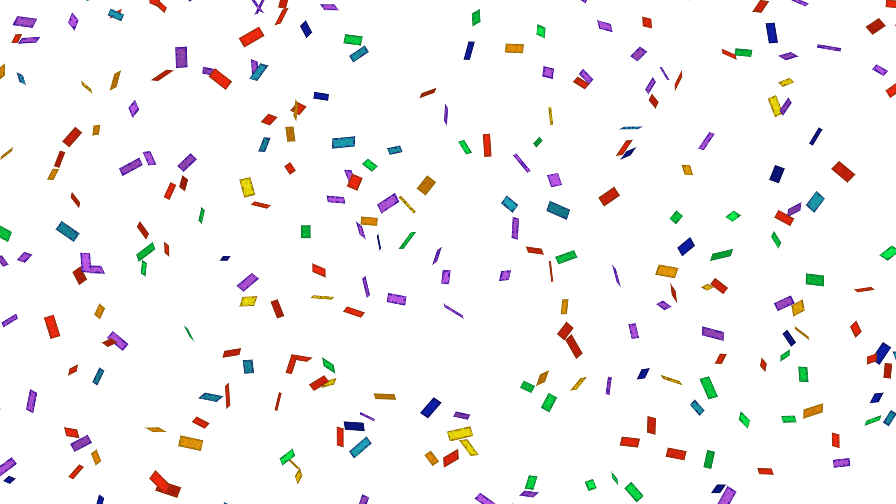
This pattern is drawn by a Shadertoy shader. Its source:

```glsl
// Confetti: small tumbling paper strips scattered over a white ground.
// Several jittered grids overlap to give an even random spread; each strip is
// a rectangle foreshortened along a random direction, with a darker rim.

const float CELL = 0.15;                   // grid spacing, in canvas heights
const int LAYERS = 4;                      // overlapping grids
const float DENSITY = 0.78;                // chance that a cell holds a strip
const vec2 HALF_SIZE = vec2(0.024, 0.0116); // largest strip, half extents
const float MIN_SCALE = 0.62;
const float MIN_TILT = 0.2;                // strongest foreshortening
const float MIN_SHADE = 0.62;
const float RIM_WIDTH = 0.0045;
const float GRAIN_ROWS = 288.0;            // speckle rows per canvas height
const float TAU = 6.2831853;

const vec3 GROUND = vec3(1.0);
const vec3 YELLOW = vec3(0.90, 0.84, 0.04);
const int HUES = 6;
const int GOLD = 2;
// Red, violet, gold, green, teal, navy
const vec3 BODY[HUES] = vec3[HUES](
    vec3(0.95, 0.16, 0.06), vec3(0.74, 0.35, 0.90), vec3(0.97, 0.58, 0.04),
    vec3(0.04, 0.95, 0.30), vec3(0.12, 0.66, 0.74), vec3(0.06, 0.12, 0.66));
const vec3 RIM[HUES] = vec3[HUES](
    vec3(0.55, 0.18, 0.03), vec3(0.26, 0.08, 0.62), vec3(0.58, 0.42, 0.02),
    vec3(0.06, 0.48, 0.20), vec3(0.10, 0.20, 0.44), vec3(0.04, 0.05, 0.34));
const float SHARE[HUES] = float[HUES](0.29, 0.27, 0.16, 0.12, 0.10, 0.06);

// Integer hash: three random values in 0..1 per lattice point
vec3 hash3(ivec3 p) {
    uvec3 v = uvec3(p) * 1664525u + 1013904223u;
    v.x += v.y * v.z; v.y += v.z * v.x; v.z += v.x * v.y;
    v ^= v >> 16u;
    v.x += v.y * v.z; v.y += v.z * v.x; v.z += v.x * v.y;
    return vec3(v >> 8u) / 16777216.0;
}

vec2 direction(float turn) {
    return vec2(cos(turn * TAU), sin(turn * TAU));
}

// Distance to a rectangle spun in its plane, then squeezed along one axis
float stripDistance(vec2 p, vec2 halfSize, float spin, float tiltTurn, float tilt) {
    vec2 squeezeAxis = direction(tiltTurn);
    vec2 along = direction(spin);
    vec2 across = vec2(-along.y, along.x);
    // Edge normals after undoing the squeeze
    float stretch = 1.0 / tilt - 1.0;
    along += squeezeAxis * dot(along, squeezeAxis) * stretch;
    across += squeezeAxis * dot(across, squeezeAxis) * stretch;
    vec2 local = vec2(dot(p, along), dot(p, across));
    vec2 edge = (abs(local) - halfSize) / vec2(length(along), length(across));
    return max(edge.x, edge.y);
}

// Weighted choice of a hue
int pickHue(float r) {
    int hue = 0;
    while (hue < HUES - 1 && r > SHARE[hue]) {
        r -= SHARE[hue];
        hue++;
    }
    return hue;
}

void mainImage(out vec4 fragColor, in vec2 fragCoord) {
    vec2 uv = fragCoord / iResolution.y;
    float pixel = 1.0 / iResolution.y;
    float grain = hash3(ivec3(floor(uv * GRAIN_ROWS), 977)).x - 0.5;
    vec3 color = GROUND;

    for (int layer = 0; layer < LAYERS; layer++) {
        vec2 grid = uv / CELL + 0.37 * float(layer);
        ivec2 base = ivec2(floor(grid - 0.5));

        // Strips are shorter than half a cell, so four cells suffice
        for (int k = 0; k < 4; k++) {
            ivec2 cell = base + ivec2(k & 1, k >> 1);
            ivec3 id = ivec3(cell, layer * 3);
            vec3 place = hash3(id + ivec3(0, 0, 11));
            if (place.z > DENSITY) continue;
            vec3 pose = hash3(id + ivec3(0, 0, 12));
            vec3 look = hash3(id + ivec3(0, 0, 53));

            vec2 p = (grid - vec2(cell) - place.xy) * CELL;
            float scale = mix(MIN_SCALE, 1.0, look.x);
            float d = stripDistance(p, HALF_SIZE * scale, pose.x, pose.y,
                                    mix(MIN_TILT, 1.0, pose.z));

            // Paper shade, speckled rim and smooth outline
            int hue = pickHue(look.y);
            vec3 body = BODY[hue];
            if (hue == GOLD) body = mix(body, YELLOW, smoothstep(0.5, 0.9, look.z));
            float shade = mix(MIN_SHADE, 1.0, sqrt(look.z)) + 0.14 * grain;
            float rim = smoothstep(-RIM_WIDTH, 0.0, d + grain * RIM_WIDTH);
            vec3 paper = mix(body * shade, RIM[hue], rim);
            color = mix(color, paper, smoothstep(0.5 * pixel, -0.5 * pixel, d));
        }
    }
    fragColor = vec4(color, 1.0);
}
```
